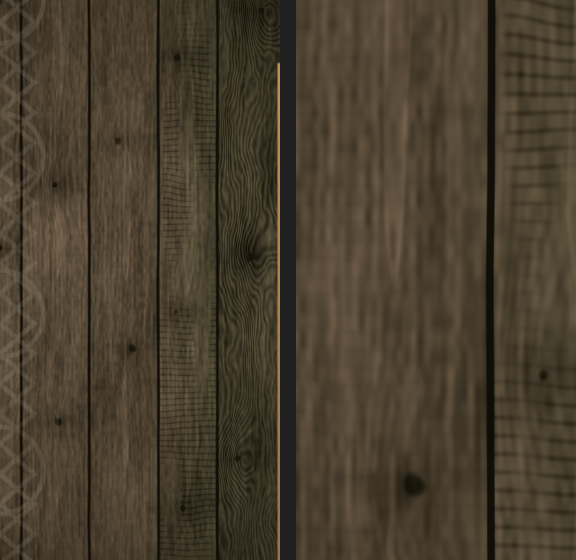
Left, the full canvas; right, a detail of the centre.
A WebGL 2 fragment shader for this texture:

```glsl
#version 300 es
precision highp float;
// Five dark weathered planks with knots, a faint line lattice at the left and a golden right edge.

#define SEAM_WIDTH 0.0045
#define RING_FREQ 68.0
#define KNOT_SPACING 0.8
#define KNOT_RADIUS 0.021
#define SAW_SPACING 0.0215
#define LATTICE_PERIOD 0.215
#define LATTICE_REACH 0.122
#define CIRCLE_PERIOD 0.56
#define CIRCLE_RADIUS 0.155
#define LINE_HALF_WIDTH 0.0085
#define LINE_OPACITY 0.17

uniform vec2 u_resolution;
out vec4 fragColor;

const float SEAMS[5] = float[5](0.076, 0.318, 0.565, 0.776, 0.995);
const vec3 DARK = vec3(0.085, 0.075, 0.035);
const vec3 BROWN = vec3(0.52, 0.435, 0.345);
const vec3 OLIVE = vec3(0.47, 0.43, 0.32);
const vec3 GOLD = vec3(0.70, 0.53, 0.33);
const vec3 CHALK = vec3(0.72, 0.69, 0.62);

float hash(vec2 p) {
  vec3 q = fract(vec3(p.xyx) * 0.1031);
  q += dot(q, q.yzx + 33.33);
  return fract((q.x + q.y) * q.z);
}

float noise(vec2 p) {
  vec2 i = floor(p), f = fract(p);
  f = f * f * (3.0 - 2.0 * f);
  return mix(mix(hash(i), hash(i + vec2(1, 0)), f.x),
             mix(hash(i + vec2(0, 1)), hash(i + vec2(1, 1)), f.x), f.y);
}

float fbm(vec2 p) {
  float sum = 0.0, amp = 0.5;
  for (int i = 0; i < 4; i++) {
    sum += amp * noise(p);
    p = p * 2.03 + 17.1;
    amp *= 0.5;
  }
  return sum;
}

// Coverage of a line whose centre is at distance d
float stroke(float d, float halfWidth, float px) {
  return 1.0 - smoothstep(halfWidth - px, halfWidth + px, abs(d));
}

// Tone of one plank, 0 dark to 1 light; span holds its left and right edges
float woodTone(vec2 p, float id, vec2 span) {
  float width = span.y - span.x;
  float figured = step(3.5, id), sawn = step(2.5, id) * (1.0 - figured);
  vec2 shift = vec2(id * 7.3, id * 13.7);

  // Knots bend the rings and leave dark hearts
  float bend = 0.0, heart = 0.0, rim = 0.0, stain = 0.0;
  for (int k = 0; k < 3; k++) {
    vec2 key = vec2(id, float(k) + 4.0);
    float y = mod(0.34 + 0.2 * id, KNOT_SPACING) + KNOT_SPACING * float(k);
    y += 0.12 * (hash(key) - 0.5);
    vec2 d = p - vec2(span.x + width * mix(0.25, 0.75, hash(key + 9.0)), y);
    float r = KNOT_RADIUS * mix(0.65, 1.1, hash(key + 21.0));
    float dist = length(d * vec2(1.0, 0.9)) + 0.006 * (noise(p * 60.0) - 0.5);
    bend += exp(-dot(d * vec2(14.0, 8.0), d * vec2(14.0, 8.0)));
    heart += 1.0 - smoothstep(r * 0.25, r, dist);
    rim += exp(-pow((dist - r * 0.65) / (r * 0.2), 2.0));
    stain += exp(-dot(d * vec2(11.0, 20.0), d * vec2(11.0, 20.0)));
  }

  // Growth rings, strongest on the figured plank
  float warp = fbm(vec2(p.x * 5.0, p.y * 2.2) + shift);
  float phase = p.x * RING_FREQ + mix(4.0, 17.0, figured) * warp + mix(2.5, 7.0, figured) * bend;
  float rings = sin(6.28318 * phase) * mix(0.5, 1.0, noise(p * vec2(16.0, 5.0) + shift));
  float tone = 0.5 + rings * mix(0.035, 0.16, figured);

  // Long fibres, speckle and broad blotches
  tone += 0.20 * (noise(p * vec2(115.0, 9.0) + shift) - 0.5);
  tone += 0.17 * (noise(p * vec2(130.0, 48.0) + shift) - 0.5);
  tone += 0.36 * (fbm(p * vec2(9.0, 3.0) + shift) - 0.47);

  // Pale pointed flames along the plank
  float swell = max(noise(vec2(p.y * 4.5, id * 5.0)) - 0.38, 0.0) * 0.035;
  float axis = span.x + width * 0.54 + 0.012 * (noise(vec2(p.y * 6.0, id + 3.0)) - 0.5);
  float side = abs(p.x - axis) - swell;
  float flame = smoothstep(0.004, -0.004, side) * smoothstep(0.0, 0.005, swell);
  tone += (1.0 - figured) * flame * (0.07 + 0.10 * exp(-pow(side / 0.004, 2.0)));

  // Cross-cut saw marks
  float wave = p.y / SAW_SPACING + 0.8 * noise(p * vec2(12.0, 6.0));
  float cut = pow(0.5 + 0.5 * sin(6.28318 * wave), 4.0);
  float patches = smoothstep(0.25, 0.65, noise(p * vec2(18.0, 4.0) + 3.0));
  tone -= cut * patches * (0.02 + 0.16 * sawn);

  tone += 0.10 * rim - 0.33 * heart - 0.14 * stain;
  return tone - 0.11 * figured - 0.02 * sawn;
}

void main() {
  vec2 p = gl_FragCoord.xy / u_resolution * vec2(1.0, 2.0);
  float px = 1.0 / u_resolution.x;

  // Find the plank and the nearest seam
  float id = 0.0, seam = 1.0;
  vec2 span = vec2(-0.16, SEAMS[0]);
  for (int i = 0; i < 5; i++) {
    float wobble = 0.003 * (noise(vec2(p.y * 7.0, float(i))) - 0.5);
    float d = p.x - SEAMS[i] - wobble;
    if (d > 0.0 && i < 4) {
      id = float(i + 1);
      span = vec2(SEAMS[i], SEAMS[i + 1]);
    }
    if (i < 4) seam = min(seam, abs(d));
  }

  // Wood colour, worn edges and soft vignette
  float tone = woodTone(p, id, span);
  tone += 0.05 * exp(-pow((seam - 0.010) / 0.004, 2.0)) - 0.14 * exp(-seam / 0.009);
  vec2 away = (p - vec2(0.36, 1.02)) * vec2(1.1, 0.85);
  tone *= 1.16 - 0.42 * dot(away, away);
  vec3 color = mix(DARK, mix(BROWN, OLIVE, smoothstep(0.45, 0.8, p.x)), clamp(tone, 0.0, 1.0));
  color = mix(color, DARK * 0.55, 0.92 * stroke(seam, SEAM_WIDTH, px));

  // Crossing zigzags and half circles
  float zig = abs(fract((p.y - 0.092) / LATTICE_PERIOD) * 2.0 - 1.0);
  float slope = 0.66;
  float lines = max(stroke((p.x - LATTICE_REACH * zig) * slope, LINE_HALF_WIDTH, px),
                    stroke((p.x - LATTICE_REACH * (1.0 - zig)) * slope, LINE_HALF_WIDTH, px));
  float circleY = (fract((p.y - 0.32) / CIRCLE_PERIOD + 0.5) - 0.5) * CIRCLE_PERIOD;
  lines = max(lines, stroke(length(vec2(p.x, circleY)) - CIRCLE_RADIUS, LINE_HALF_WIDTH, px));
  color = mix(color, CHALK, LINE_OPACITY * lines * mix(0.65, 1.1, noise(p * 9.0)));

  // Golden strip on the right edge
  float strip = smoothstep(0.991 - px, 0.991 + px, p.x) * (1.0 - smoothstep(1.77, 1.78, p.y));
  color = mix(color, GOLD * mix(0.85, 1.1, p.y * 0.5), strip);
  fragColor = vec4(color, 1.0);
}
```
